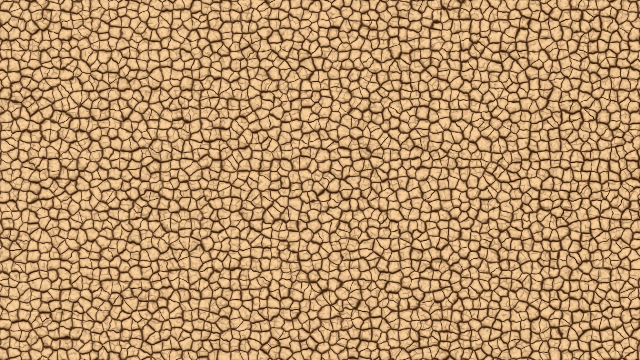
Reproduce this texture procedurally as a Shadertoy shader.

```glsl
vec2 hash2(vec2 p) {
    vec3 q = fract(p.xyx * vec3(0.1031, 0.1030, 0.0973));
    q += dot(q, q.yzx + 33.33);
    return fract((q.xx + q.yz) * q.zy);
}

float noise(vec2 p) {
    vec2 i = floor(p), f = fract(p);
    f = f * f * (3.0 - 2.0 * f);
    return mix(mix(hash2(i).x, hash2(i + vec2(1, 0)).x, f.x),
               mix(hash2(i + vec2(0, 1)).x, hash2(i + vec2(1, 1)).x, f.x), f.y);
}

vec2 seed(vec2 cell) {
    return cell + 0.5 + 0.74 * (hash2(cell + 100.0) - 0.5);
}

// Brightness of cracked plates: 0 deep in a crack, 1 on a plate.
// Low side light leaves upright cracks fainter where "depth" is small.
float plates(vec2 p, float depth, float width, float pixel) {
    vec2 base = floor(p), home = base;
    float nearest = 1e5;
    for (int y = -1; y <= 1; y++)
    for (int x = -1; x <= 1; x++) {
        vec2 cell = base + vec2(x, y);
        vec2 toSeed = seed(cell) - p;
        float d = dot(toSeed, toSeed);
        if (d < nearest) { nearest = d; home = cell; }
    }

    vec2 center = seed(home);
    float tone = 1.0;
    for (int y = -2; y <= 2; y++)
    for (int x = -2; x <= 2; x++) {
        if (x == 0 && y == 0) continue;
        vec2 cell = home + vec2(x, y);
        vec2 other = seed(cell);
        float gap = length(other - center);
        vec2 normal = (other - center) / gap;
        float edge = dot(0.5 * (center + other) - p, normal);
        float level = abs(normal.y);
        float vary = hash2(home + cell + 300.0).x;

        // Small plates have thin cracks
        float w = width * min(gap, 1.2) * (0.75 + 0.5 * vary);
        w *= mix(mix(0.85, 1.1, level), 1.05, depth) * (1.0 - 0.2 * normal.y);
        float u = edge / max(w, 0.8 * pixel);
        float rise = 0.74 * smoothstep(0.0, 1.0, u) + 0.26 * smoothstep(0.0, 2.3, u);
        float bottom = 0.3 * (1.0 - depth) * (1.0 - level) + 0.2 * (1.0 - vary);
        tone = min(tone, mix(bottom, 1.0, rise));
    }
    return tone;
}

void mainImage(out vec4 fragColor, in vec2 fragCoord) {
    vec2 uv = fragCoord / iResolution.xy;
    vec2 p = fragCoord / iResolution.y * 36.0;
    float pixel = 36.0 / iResolution.y;

    // Ragged crack outlines
    vec2 q = p + 0.25 * (vec2(noise(p * 1.1), noise(p * 1.1 + 40.0)) - 0.5);
    q += 0.16 * (vec2(noise(p * 3.0 + 7.0), noise(p * 3.0 + 70.0)) - 0.5);

    // Main cracks, slightly deeper to the right
    float depth = mix(0.35, 0.85, uv.x);
    float tone = plates(q, depth, 0.135, pixel);

    // Hairline cracks across some plates
    float hairline = plates(q * 1.3 + 53.0, 0.7, 0.1, pixel * 1.3);
    float broken = smoothstep(0.4, 0.65, noise(p * 1.8 + 90.0));
    tone *= 1.0 - 0.32 * broken * (1.0 - hairline);

    // Grainy clay surface
    float grain = 0.85 * noise(p * 5.5) + 0.15 * noise(p * 2.5 + 11.0);
    tone *= 1.12 - 0.24 * grain;

    vec3 shadow = vec3(0.20, 0.08, 0.0);
    vec3 clay = vec3(0.95, 0.79, 0.59);
    vec3 color = mix(shadow, clay, clamp(tone, 0.0, 1.03));
    fragColor = vec4(color, 1.0);
}
```
